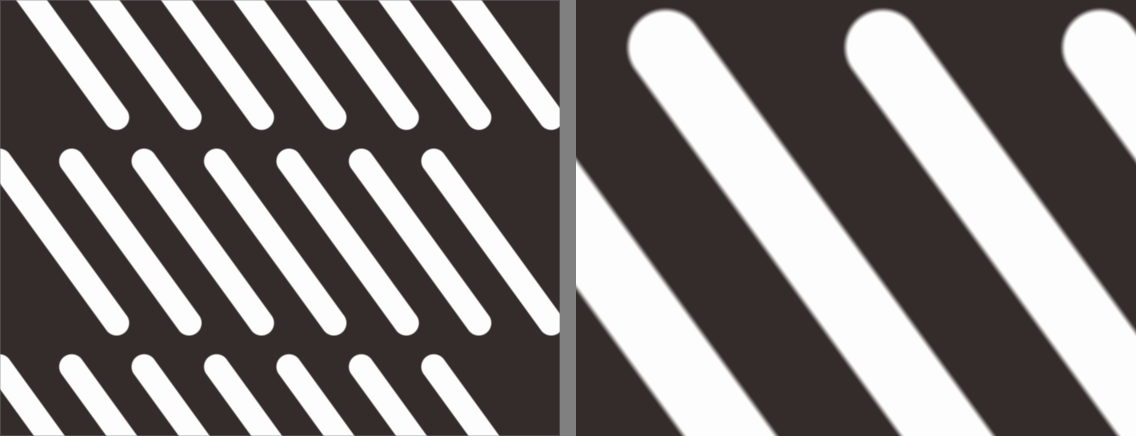
Left, the full canvas; right, a detail of the centre.
Give the GLSL for this pattern, as a WebGL 1 fragment shader.

```glsl
precision highp float;
// Three staggered bands of seven slanted white round-ended bars on warm charcoal.

uniform vec2 u_resolution;

const float ASPECT = 1.2843;
const int COLUMNS = 7;
const int ROWS = 3;
const vec2 PITCH = vec2(0.1661, 0.4716);
const vec2 FIRST_TOP = vec2(-0.0017, 0.1588); // upper end of the lowest left bar
const vec2 BAR_SPAN = vec2(0.2692, -0.3712);  // upper end to lower end
const float BAR_RADIUS = 0.0287;
const float EDGE_SOFTNESS = 0.0027;
const float FRAME_WIDTH = 0.0016;

const vec3 CHARCOAL = vec3(0.204, 0.172, 0.165);
const vec3 WHITE = vec3(0.994);
const vec3 FRAME_GREY = vec3(0.48, 0.51, 0.54);

// Signed distance to a capsule from the origin along span.
float capsule(vec2 p, vec2 span, float radius) {
  float t = clamp(dot(p, span) / dot(span, span), 0.0, 1.0);
  return length(p - span * t) - radius;
}

// Distance to the nearest bar in the finite grid.
float barGrid(vec2 p) {
  float nearest = 10.0;
  for (int row = 0; row < ROWS; row++) {
    for (int column = 0; column < COLUMNS; column++) {
      vec2 top = FIRST_TOP + PITCH * vec2(float(column), float(row));
      nearest = min(nearest, capsule(p - top, BAR_SPAN, BAR_RADIUS));
    }
  }
  return nearest;
}

// Distance inward from the closest canvas border.
float borderDistance(vec2 p, vec2 size) {
  vec2 inset = min(p, size - p);
  return min(inset.x, inset.y);
}

void main() {
  vec2 size = vec2(ASPECT, 1.0);
  vec2 p = gl_FragCoord.xy / u_resolution * size;
  float pixel = 1.0 / u_resolution.y;

  // Bars with a slightly soft outline
  float soft = max(EDGE_SOFTNESS, 0.75 * pixel);
  float bar = 1.0 - smoothstep(-soft, soft, barGrid(p));
  vec3 color = mix(CHARCOAL, WHITE, bar);

  // Faint cool hairline around the border
  float border = borderDistance(p, size);
  float frame = 1.0 - smoothstep(FRAME_WIDTH - 0.5 * pixel, FRAME_WIDTH + 0.5 * pixel, border);
  color = mix(color, FRAME_GREY, 0.45 * frame);

  gl_FragColor = vec4(color, 1.0);
}
```
